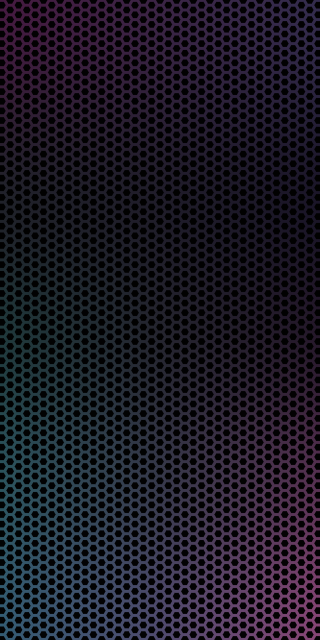
A Shadertoy shader for this pattern:

```glsl
// Dark hexagonal mesh of black holes over a soft teal, violet and magenta gradient.

// Distance measure of a flat-topped hexagon: half its height at the edge.
float hexRadius(vec2 p) {
    p = abs(p);
    return max(p.y, dot(p, vec2(0.8660, 0.5)));
}

// Radius around the nearest centre of a staggered lattice with unit row pitch.
float hexLattice(vec2 p) {
    vec2 period = vec2(1.7320, 1.0);
    vec2 a = mod(p + 0.5 * period, period) - 0.5 * period;
    vec2 b = mod(p, period) - 0.5 * period;
    return min(hexRadius(a), hexRadius(b));
}

// Horizontal blend through left, middle and right colours.
vec3 band(vec3 left, vec3 middle, vec3 right, float x) {
    return x < 0.5 ? mix(left, middle, 2.0 * x) : mix(middle, right, 2.0 * x - 1.0);
}

// Mesh colour, blended upward from the bright base to the muted top.
vec3 meshColor(vec2 uv) {
    vec3 base  = band(vec3(0.20, 0.36, 0.45), vec3(0.31, 0.29, 0.43), vec3(0.53, 0.27, 0.46), uv.x);
    vec3 lower = band(vec3(0.17, 0.33, 0.37), vec3(0.21, 0.22, 0.29), vec3(0.34, 0.19, 0.32), uv.x);
    vec3 waist = band(vec3(0.12, 0.22, 0.23), vec3(0.14, 0.14, 0.18), vec3(0.14, 0.09, 0.16), uv.x);
    vec3 upper = band(vec3(0.12, 0.13, 0.16), vec3(0.12, 0.11, 0.16), vec3(0.10, 0.08, 0.15), uv.x);
    vec3 crown = band(vec3(0.27, 0.10, 0.25), vec3(0.23, 0.14, 0.27), vec3(0.20, 0.17, 0.30), uv.x);
    vec3 color = mix(base, lower, smoothstep(0.0, 0.27, uv.y));
    color = mix(color, waist, smoothstep(0.22, 0.50, uv.y));
    color = mix(color, upper, smoothstep(0.46, 0.68, uv.y));
    return mix(color, crown, smoothstep(0.66, 1.0, uv.y));
}

void mainImage(out vec4 fragColor, in vec2 fragCoord) {
    vec2 uv = fragCoord / iResolution.xy;

    // Lattice coordinates: about 66 rows over the canvas height
    float rows = 66.6;
    float pixel = rows / iResolution.y;
    vec2 p = fragCoord * pixel - vec2(1.06, 0.56);

    // Cut the holes out of the mesh
    float mesh = smoothstep(-0.65 * pixel, 0.65 * pixel, hexLattice(p) - 0.345);
    vec3 color = meshColor(uv);
    fragColor = vec4(mix(color * 0.03, color, mesh), 1.0);
}
```
